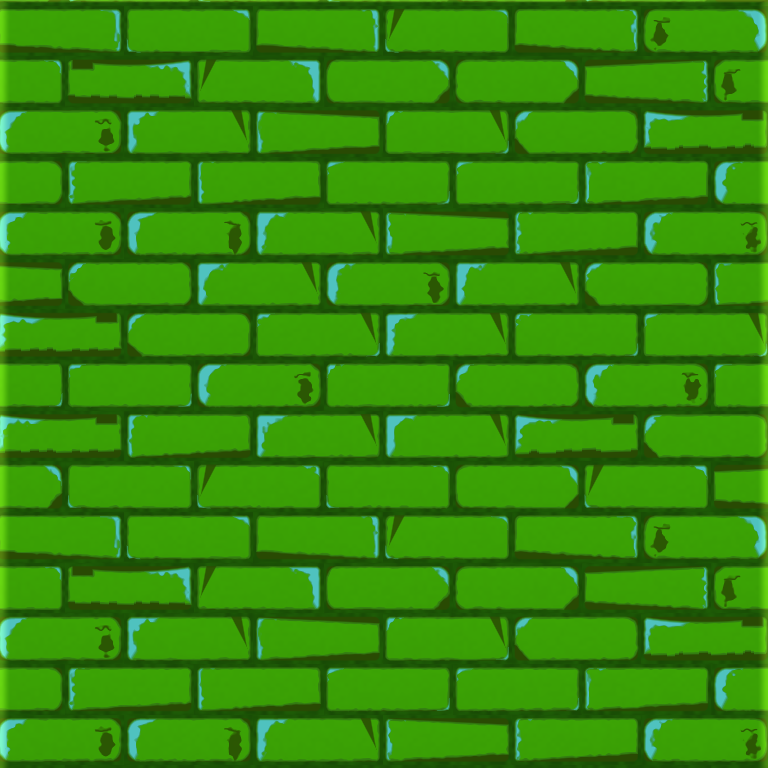
Give the GLSL for this texture, as a Shadertoy shader.

```glsl
// Glossy green brick wall in running bond: each brick is a rounded box in row-height units.
// A hash picks its wear (plain, rounded, ragged, glossy, wedge or broken), which trims the
// face, adds dark scuffs and lays a cyan sheen in one upper corner. Wear repeats every ten rows.

const float ROW_PITCH = 0.06595;          // canvas heights per row
const float BRICK_PITCH = 0.1682;         // canvas widths per brick
const vec2 WALL_START = vec2(-0.0065, 0.0072); // first joints, from the top left
const float ROW_SHIFT = 0.543;            // odd row offset, in bricks
const float WEAR_ROWS = 10.0;             // rows before the wear repeats
const vec2 HALF_SIZE = vec2(1.215, 0.43); // half a brick, in row heights
const float RIM_WIDTH = 0.045;
const float GLOW_WIDTH = 0.014;

const vec3 FACE = vec3(0.23, 0.63, 0.02);
const vec3 RIM = vec3(0.20, 0.49, 0.07);
const vec3 MORTAR = vec3(0.10, 0.31, 0.02);
const vec3 CHIP = vec3(0.16, 0.29, 0.01);
const vec3 SHEEN = vec3(0.31, 0.76, 0.75);
const vec3 SHEEN_EDGE = vec3(0.23, 0.61, 0.40);
const vec3 GLOW = vec3(0.18, 0.21, 0.05);

float hash(vec2 p) {
    return fract(sin(dot(p, vec2(127.1, 311.7))) * 43758.545);
}

float noise(vec2 p) {
    vec2 i = floor(p), f = fract(p);
    f = f * f * (3.0 - 2.0 * f);
    return mix(mix(hash(i), hash(i + vec2(1, 0)), f.x),
               mix(hash(i + vec2(0, 1)), hash(i + vec2(1, 1)), f.x), f.y);
}

float roundBox(vec2 p, vec2 halfSize, float radius) {
    vec2 d = abs(p) - halfSize + radius;
    return length(max(d, 0.0)) + min(max(d.x, d.y), 0.0) - radius;
}

float cover(float dist, float pixel) {
    return clamp(0.5 - dist / pixel, 0.0, 1.0);
}

// Sheen hugging the upper left corner: the face minus a shifted, rounder box.
float sheenShape(vec2 p, float face, vec2 shift, float radius, vec2 reach, float rough) {
    vec2 corner = vec2(p.x + HALF_SIZE.x, HALF_SIZE.y - p.y) / reach;
    float band = rough - roundBox(p - shift, HALF_SIZE, radius);
    return max(max(face + 0.03, band), (corner.x + corner.y - 1.0) * 0.3);
}

vec3 brickColor(vec2 p, vec2 id, float pixel) {
    float pick = hash(id + vec2(3.1, 7.7));
    bool plain = pick < 0.26;
    bool rounded = pick >= 0.26 && pick < 0.42;
    bool ragged = pick >= 0.42 && pick < 0.60;
    bool glossy = pick >= 0.60 && pick < 0.79;
    bool wedge = pick >= 0.79 && pick < 0.91;
    bool broken = pick >= 0.91;
    float across = p.x / HALF_SIZE.x;
    float grain = noise(p * 11.0 + id * 17.0) - 0.5;

    // Outline, trimmed by worn edges and chips
    float radius = rounded ? 0.24 : wedge ? 0.27 : 0.10;
    float face = roundBox(p + 0.015 * grain, HALF_SIZE, radius);
    float lift = ragged ? 0.16 : broken ? 0.20 : 0.02;
    float tilt = broken ? 0.15 : 0.45;
    float steps = broken ? 0.08 * floor(3.0 * noise(vec2(p.x * 6.0, id.x))) / 3.0 : 0.03 * grain;
    face = max(face, lift * (0.5 + tilt * across) + steps - HALF_SIZE.y - p.y);
    float sag = broken ? 0.10 * (1.0 - across * across)
              : ragged && hash(id + 5.3) > 0.6 ? 0.07 + 0.06 * across : 0.0;
    face = max(face, p.y - HALF_SIZE.y + sag);
    if (rounded) face = max(face, (-p.x - p.y - 1.34 + 0.06 * grain) * 0.7);
    if (broken) face = max(face, -roundBox(p - vec2(0.93, 0.38), vec2(0.2, 0.13), 0.01));

    // Mortar, chipped body, then face with a darker rim
    vec3 color = MORTAR * (0.92 + 0.25 * noise(p * 9.0 + id * 3.0));
    color = mix(color, CHIP, cover(roundBox(p, HALF_SIZE, 0.10), pixel));
    vec3 faceColor = FACE * (1.0 + 0.04 * p.y + 0.02 * grain);
    faceColor = mix(faceColor, RIM, smoothstep(-RIM_WIDTH, -0.4 * RIM_WIDTH, face + 0.02 * grain));

    // Dark scuffs at the far end
    float scuff = 1.0;
    if (glossy || (plain && hash(id + 9.1) > 0.6))
        scuff = abs(p.x - 0.95 - 0.35 * (0.4 - p.y)) - 0.17 * (p.y + 0.15);
    if (wedge) {
        scuff = (length((p - vec2(0.92, -0.10)) / vec2(0.13, 0.22)) - 1.0) * 0.13 + 0.12 * grain;
        scuff = min(scuff, roundBox(p - vec2(0.86, 0.2 + 0.1 * grain), vec2(0.16, 0.02), 0.02));
    }
    faceColor = mix(faceColor, CHIP, 0.85 * cover(scuff, pixel));
    color = mix(color, faceColor, cover(face, pixel));

    // Cyan sheen
    vec2 shift = plain ? vec2(0.03, -0.03) : rounded ? vec2(0.05, -0.03) : ragged ? vec2(0.08, 0.0)
               : glossy ? vec2(0.15, -0.09) : wedge ? vec2(0.18, -0.04) : vec2(0.12, -0.16);
    vec2 reach = plain ? vec2(0.35, 0.28) : rounded ? vec2(0.35, 0.4) : ragged ? vec2(0.4, 1.0)
               : glossy ? vec2(0.6, 0.95) : wedge ? vec2(0.55, 1.1) : vec2(1.0, 0.7);
    float bend = plain ? 0.22 : ragged ? 0.12 : broken ? 0.20 : glossy ? 0.32 : 0.42;
    float sheen = sheenShape(p, face, shift, bend, reach, 0.13 * grain);
    if (plain) sheen = min(sheen, sheenShape(-p, face - 0.02, vec2(0.0), 0.2, vec2(0.25), 0.0));
    color = mix(color, SHEEN_EDGE, cover(sheen - 0.012, pixel));
    return mix(color, SHEEN, cover(sheen + 0.008, pixel));
}

void mainImage(out vec4 fragColor, in vec2 fragCoord) {
    vec2 uv = fragCoord / iResolution.xy;
    vec2 grid = (vec2(uv.x, 1.0 - uv.y) - WALL_START) / vec2(BRICK_PITCH, ROW_PITCH);
    float row = floor(grid.y);
    grid.x -= ROW_SHIFT * mod(row, 2.0);
    vec2 id = vec2(floor(grid.x), mod(row, WEAR_ROWS));

    // Light comes from the right on three rows in ten
    vec2 p = (fract(grid) - 0.5) * vec2(BRICK_PITCH / ROW_PITCH, -1.0);
    if (mod(row + 1.0, WEAR_ROWS) < 3.0) p.x = -p.x;
    float pixel = 1.4 / (iResolution.y * ROW_PITCH);
    vec3 color = brickColor(p, id, pixel);

    // Bright glow along the side borders and a thin one at the top
    float border = min(min(uv.x, 1.0 - uv.x), 3.0 * (1.0 - uv.y));
    color += GLOW * (1.0 - smoothstep(0.0, GLOW_WIDTH, border));
    fragColor = vec4(color, 1.0);
}
```
